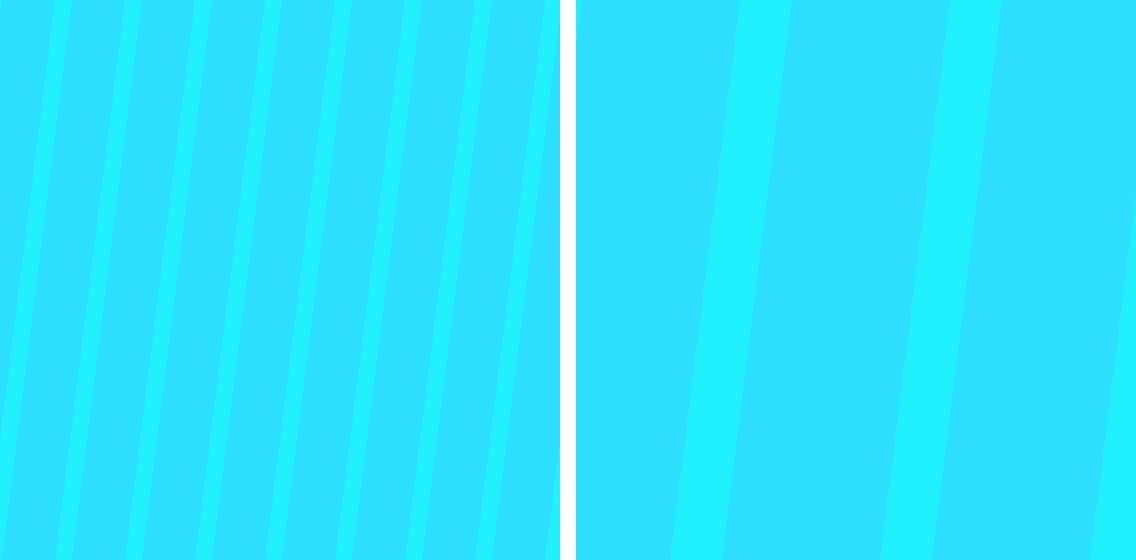
Left: the whole. Right: its middle third, enlarged.
Give the GLSL for this pattern, as a Shadertoy shader.

```glsl
// Steep diagonal stripes in two flat, close shades of cyan.
// A linear phase wraps a whole number of times along each axis, so the
// canvas tiles; each stripe is a smoothed band around its phase centre.

#define REPEATS_ACROSS 8.0
#define REPEATS_DOWN 1.0
#define STRIPE_CENTRE 0.905
#define STRIPE_WIDTH 0.247
#define GROUND_COLOUR vec3(0.18, 0.87, 1.00)
#define STRIPE_COLOUR vec3(0.13, 0.94, 1.00)

// Coverage of the periodic band, smoothed over about one pixel.
float stripeCoverage(float phase, float pixelWidth)
{
    float fromCentre = abs(fract(phase - STRIPE_CENTRE + 0.5) - 0.5);
    float edgeDistance = fromCentre - 0.5 * STRIPE_WIDTH;
    return clamp(0.5 - edgeDistance / pixelWidth, 0.0, 1.0);
}

void mainImage(out vec4 fragColor, in vec2 fragCoord)
{
    vec2 uv = fragCoord / iResolution.xy;

    // Whole-number frequencies lean the stripes right towards the top.
    vec2 frequency = vec2(REPEATS_ACROSS, -REPEATS_DOWN);
    float phase = dot(uv, frequency);
    float pixelWidth = length(frequency / iResolution.xy);

    vec3 colour = mix(GROUND_COLOUR, STRIPE_COLOUR, stripeCoverage(phase, pixelWidth));
    fragColor = vec4(colour, 1.0);
}
```
